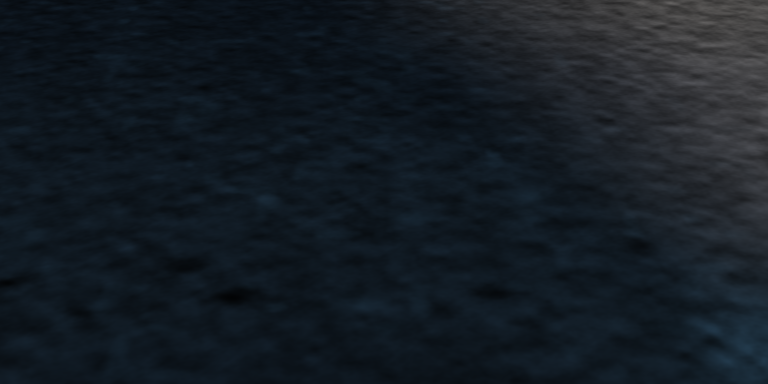
Reproduce this texture procedurally as a Shadertoy shader.

```glsl
const vec3 SHADOW_COLOR = vec3(0.038, 0.064, 0.092);
const vec3 GROUND_COLOR = vec3(0.058, 0.093, 0.125);
const vec3 LAMP_COLOR = vec3(0.275, 0.275, 0.285);
const vec3 CORNER_COLOR = vec3(0.115, 0.195, 0.255);
const vec3 FLECK_COLOR = vec3(0.035, 0.065, 0.085);
const float HORIZON = 1.9;                    // height where the ground recedes
const vec2 GRAIN_FREQUENCY = vec2(23.0, 68.0);
const float GRAIN_CONTRAST = 0.85;
const float RELIEF_CONTRAST = 0.45;
const vec2 LAMP_RANGE = vec2(-0.2, 0.7);
const int MARK_COUNT = 10;

// Centre, half width, strength: negative marks are pits, positive are flecks
const vec4 MARKS[MARK_COUNT] = vec4[](
    vec4(0.604, 0.225, 0.065, -0.85), vec4(0.020, 0.263, 0.040, -0.80),
    vec4(0.480, 0.300, 0.045, -0.55), vec4(0.210, 0.185, 0.040, -0.50),
    vec4(0.530, 0.770, 0.030, -0.55), vec4(1.660, 0.360, 0.035, -0.50),
    vec4(1.275, 0.235, 0.045, -0.45), vec4(0.785, 0.815, 0.028, 0.60),
    vec4(1.380, 0.490, 0.045, 0.60), vec4(0.940, 0.210, 0.070, 0.50));

float hash(vec2 p) {
    return fract(sin(dot(p, vec2(127.1, 311.7))) * 43758.5453);
}

float noise(vec2 p) {
    vec2 cell = floor(p);
    vec2 f = fract(p);
    f = f * f * (3.0 - 2.0 * f);
    float low = mix(hash(cell), hash(cell + vec2(1.0, 0.0)), f.x);
    float high = mix(hash(cell + vec2(0.0, 1.0)), hash(cell + 1.0), f.x);
    return mix(low, high, f.y);
}

// Layered noise centred on zero
float grain(vec2 p) {
    float sum = 0.0;
    float amplitude = 0.5;
    for (int i = 0; i < 4; i++) {
        sum += amplitude * (noise(p) - 0.5);
        p = mat2(1.9, 0.3, -0.4, 1.9) * p + 17.3;
        amplitude *= 0.5;
    }
    return sum;
}

// Ground coordinates: grain gets finer and flatter towards the top
vec2 groundPlane(vec2 p) {
    float depth = HORIZON - p.y;
    return vec2((p.x - 1.0) / depth, 1.0 / depth) * GRAIN_FREQUENCY + 40.0;
}

void mainImage(out vec4 fragColor, in vec2 fragCoord) {
    vec2 p = fragCoord / iResolution.xy * vec2(2.0, 1.0);
    vec2 ground = groundPlane(p);

    // Dark ground, a little lighter through the lower middle
    float cloud = grain(p * vec2(2.5, 4.0) + 5.0);
    float lift = 0.9 - 0.75 * smoothstep(0.45, 1.05, p.y) + 0.8 * cloud;
    lift -= 0.2 * smoothstep(0.18, 0.0, p.y);
    lift += 0.15 * smoothstep(0.8, 1.5, p.x);
    vec3 color = mix(SHADOW_COLOR, GROUND_COLOR, lift);

    // Pale light from the upper right with a soft slanted edge
    float reach = 0.8 * (p.x - 1.0) + p.y - 1.0 + 0.12 * cloud;
    float lamp = smoothstep(LAMP_RANGE.x, LAMP_RANGE.y, reach);
    color = mix(color, LAMP_COLOR, lamp);
    color += vec3(0.014, 0.004, 0.004) * lamp * (1.0 - lamp) * 2.0;
    color += vec3(0.012, 0.006, -0.008) * smoothstep(0.75, 1.0, p.y) * lamp;

    // Blue glow in the lower right corner
    vec2 toCorner = (p - vec2(2.0, 0.09)) / vec2(0.19, 0.17);
    color = mix(color, CORNER_COLOR, 0.85 * exp(-dot(toCorner, toCorner)));

    // Rough surface, with relief lit from above
    float rough = grain(ground);
    float relief = rough - grain(ground - vec2(0.15, 0.5));
    float texture_ = GRAIN_CONTRAST * rough + RELIEF_CONTRAST * relief;
    color *= 1.0 + texture_ * mix(1.0, 0.75, lamp);

    // Sparse bluish flecks, fading inside the pale light
    float fleck = smoothstep(0.72, 0.98, noise(ground * 0.8 + 91.0));
    color += FLECK_COLOR * fleck * 0.45 * (1.0 - lamp);

    // Larger pits and flecks with ragged outlines
    for (int i = 0; i < MARK_COUNT; i++) {
        vec4 mark = MARKS[i];
        vec2 d = (p - mark.xy) / (mark.z * vec2(1.0, 0.32));
        float shape = exp(-dot(d, d) * (1.0 + 1.5 * rough));
        color *= 1.0 + min(mark.w, 0.0) * shape;
        color += FLECK_COLOR * max(mark.w, 0.0) * shape;
    }

    fragColor = vec4(clamp(color, 0.0, 1.0), 1.0);
}
```
